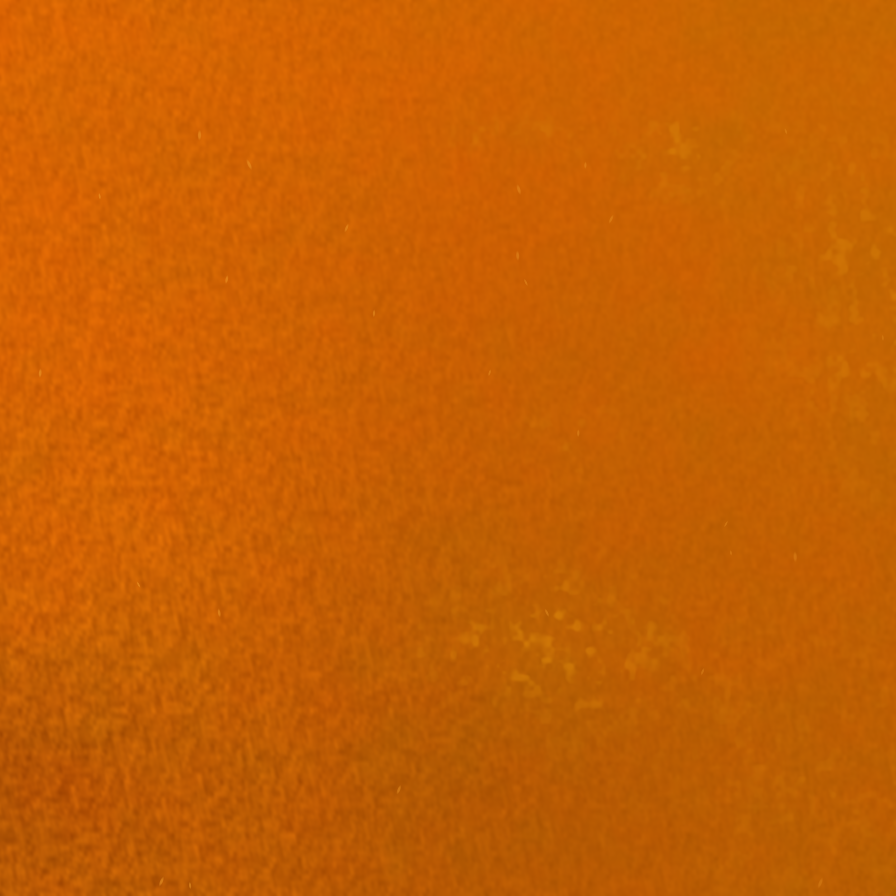
This texture is drawn by a three.js fragment shader. Its source:

```glsl
// Burnt orange painted paper: soft tonal drift, fine fibrous grain and ochre flecks.
varying vec2 vUv;

float hash(vec2 cell) {
  vec3 p = fract(vec3(cell.xyx) * 0.1031);
  p += dot(p, p.yzx + 33.33);
  return fract((p.x + p.y) * p.z);
}

float noise(vec2 p) {
  vec2 cell = floor(p);
  vec2 f = fract(p);
  f = f * f * (3.0 - 2.0 * f);
  float low = mix(hash(cell), hash(cell + vec2(1.0, 0.0)), f.x);
  float high = mix(hash(cell + vec2(0.0, 1.0)), hash(cell + vec2(1.0)), f.x);
  return mix(low, high, f.y);
}

float fbm(vec2 p) {
  float sum = 0.0;
  float weight = 0.5;
  for (int i = 0; i < 4; i++) {
    sum += weight * noise(p);
    p = mat2(1.6, 1.2, -1.2, 1.6) * p + 17.3;
    weight *= 0.5;
  }
  return sum / 0.9375;
}

// Raised fibres, a little taller than wide and leaning slightly.
float fibres(vec2 uv) {
  vec2 p = vec2(uv.x + 0.25 * uv.y, uv.y);
  return 0.6 * noise(p * vec2(125.0, 78.0)) + 0.4 * noise(p * vec2(215.0, 150.0) + 41.0);
}

// Rare thin bright hairs, at most one per grid cell.
float hairs(vec2 uv) {
  vec2 p = uv * 30.0;
  vec2 cell = floor(p);
  vec2 centre = 0.3 + 0.4 * vec2(hash(cell + 5.0), hash(cell + 71.0));
  vec2 d = fract(p) - centre;
  d.x += d.y * (hash(cell + 23.0) - 0.5);
  float size = mix(0.5, 1.0, hash(cell + 37.0));
  float shape = 1.0 - smoothstep(0.3, 1.0, length(d / (vec2(0.08, 0.21) * size)));
  return shape * step(0.972, hash(cell + 113.0));
}

// Soft round region used to gather the ochre flecks.
float patchAt(vec2 uv, vec2 centre, vec2 radius) {
  vec2 d = (uv - centre) / radius;
  return exp(-dot(d, d));
}

void main() {
  vec2 uv = vUv;

  // Broad light: vivid at the upper left, olive to the right, brown below.
  vec3 lower = mix(vec3(0.735, 0.355, 0.018), vec3(0.725, 0.362, 0.010), uv.x);
  vec3 upper = mix(vec3(0.850, 0.393, 0.012), vec3(0.785, 0.398, 0.008), uv.x);
  vec3 color = mix(lower, upper, smoothstep(-0.1, 1.05, uv.y));
  color += vec3(0.035, 0.018, 0.0) * patchAt(uv, vec2(0.12, 0.38), vec2(0.22, 0.25));
  color -= vec3(0.030, 0.017, 0.0) * patchAt(uv, vec2(0.52, 0.16), vec2(0.28, 0.22));
  color -= vec3(0.055, 0.032, 0.0) * patchAt(uv, vec2(0.0, 0.13), vec2(0.16, 0.12));
  color -= vec3(0.0, 0.016, 0.0) * patchAt(uv, vec2(0.55, 0.70), vec2(0.25, 0.28));

  // Cloudy pigment shifts between redder and greener orange.
  float cloud = fbm(uv * vec2(6.0, 8.0) + 3.0) - 0.5;
  float mottle = fbm(uv * 27.0 + 9.0) - 0.5;
  color += vec3(0.05, -0.012, 0.0) * cloud + vec3(0.035, -0.012, 0.0) * mottle;

  // Grain lit from the upper left, rougher on the left and at the bottom.
  float rough = mix(1.0, 0.34, smoothstep(0.08, 0.75, uv.x));
  rough *= mix(1.25, 0.75, smoothstep(0.1, 0.9, uv.y));
  float height = fibres(uv);
  float relief = height - fibres(uv + vec2(-0.003, 0.004));
  float grain = 0.09 * relief + 0.10 * (height - 0.5);
  color += vec3(1.0, 0.68, 0.12) * grain * rough;
  color += vec3(0.018, 0.012, 0.006) * (noise(uv * 190.0 + 7.0) - 0.5);

  // Ochre wear, broken into small specks inside a few loose patches.
  float wear = patchAt(uv, vec2(0.61, 0.28), vec2(0.13, 0.08));
  wear += 0.7 * patchAt(uv, vec2(0.76, 0.83), vec2(0.06, 0.05));
  wear += 0.6 * patchAt(uv, vec2(0.57, 0.85), vec2(0.08, 0.025));
  wear += 0.5 * patchAt(uv, vec2(0.64, 0.51), vec2(0.06, 0.04));
  wear += 0.6 * patchAt(uv, vec2(0.97, 0.68), vec2(0.10, 0.20));
  wear += 0.35 * patchAt(uv, vec2(0.90, 0.15), vec2(0.16, 0.14));
  float specks = 0.65 * noise(uv * vec2(85.0, 70.0) + 61.0) + 0.35 * noise(uv * 160.0);
  specks = smoothstep(0.5, 0.85, specks);
  wear *= 0.4 + 1.2 * fbm(uv * 18.0 + 31.0);
  color = mix(color, vec3(0.73, 0.42, 0.02), 0.28 * clamp(wear, 0.0, 1.0));
  color = mix(color, vec3(0.87, 0.53, 0.04), 0.6 * clamp(wear, 0.0, 1.0) * specks);

  // Scattered pale hairs.
  color = mix(color, vec3(0.93, 0.60, 0.16), 0.6 * hairs(uv) * mix(1.0, 0.45, uv.x));

  gl_FragColor = vec4(clamp(color, 0.0, 1.0), 1.0);
}
```
